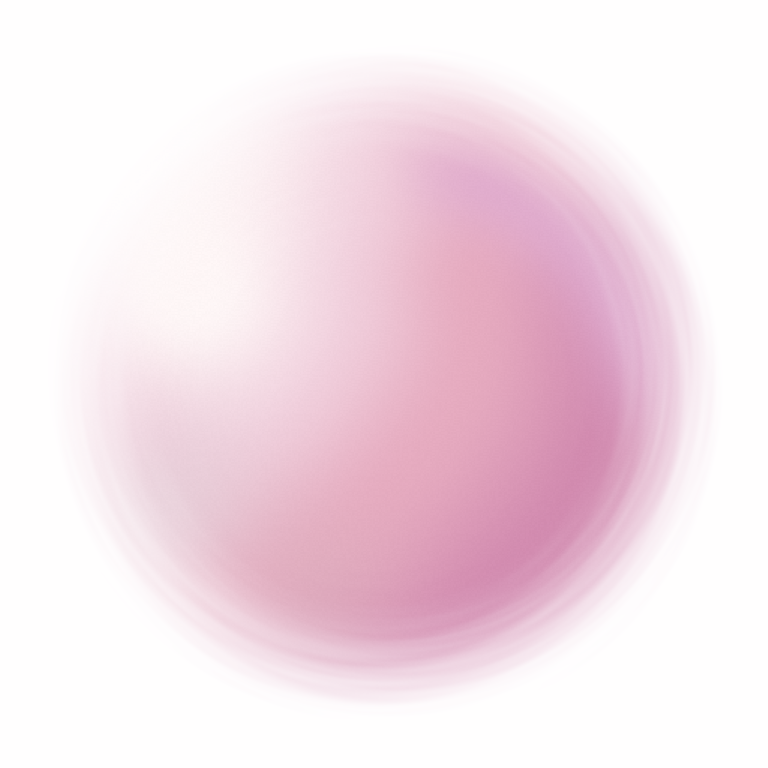
Reproduce this background procedurally as a three.js fragment shader.

```glsl
// A soft pink orb on white: a colour ramp grows with distance from a pale hollow,
// lilac and dusty glows tint its sides, and the rim fades out through a feathered
// mask. Gradient noise drawn along the circle gives faint brushed streaks.
varying vec2 vUv;

float hash(vec2 p) {
  return fract(sin(dot(p, vec2(127.1, 311.7))) * 43758.5);
}

vec2 gradient(vec2 cell) {
  float angle = 6.2832 * hash(cell);
  return vec2(cos(angle), sin(angle));
}

float gradientNoise(vec2 p) {
  vec2 i = floor(p);
  vec2 f = p - i;
  vec2 u = f * f * f * (f * (f * 6.0 - 15.0) + 10.0);
  vec2 e = vec2(0.0, 1.0);
  float low = mix(dot(gradient(i), f), dot(gradient(i + e.yx), f - e.yx), u.x);
  float high = mix(dot(gradient(i + e), f - e), dot(gradient(i + e.yy), f - e.yy), u.x);
  return mix(low, high, u.y);
}

float glow(vec2 p, vec2 center, float radius) {
  vec2 d = (p - center) / radius;
  return exp(-dot(d, d));
}

// Pale hollow to rose to deep mauve
vec3 roseRamp(float d) {
  vec3 color = mix(vec3(0.995, 0.965, 0.965), vec3(0.945, 0.82, 0.87), smoothstep(0.03, 0.22, d));
  color = mix(color, vec3(0.90, 0.67, 0.75), smoothstep(0.17, 0.38, d));
  return mix(color, vec3(0.82, 0.54, 0.685), smoothstep(0.36, 0.58, d));
}

void main() {
  vec2 fromCenter = vUv - vec2(0.5, 0.503);
  float radius = length(fromCenter);
  vec2 direction = fromCenter / max(radius, 0.001);

  // Streaks that run around the circle, stronger toward the rim
  float streak = gradientNoise(direction * 1.4 + radius * vec2(48.0, 39.0));
  streak += 0.5 * gradientNoise(direction * 2.6 - radius * vec2(83.0, 97.0));
  streak *= smoothstep(0.12, 0.38, radius);

  // Swirling body, lighter across the top
  float depth = length(vUv - vec2(0.247, 0.622));
  depth -= 0.12 * smoothstep(0.62, 0.86, vUv.y);
  depth += 0.012 * gradientNoise(vUv * 5.0) + 0.012 * streak;
  vec3 color = roseRamp(depth);

  // Lilac crescent on the upper right
  float band = (radius - 0.30 + 0.05 * (direction.y - 0.6)) / 0.06;
  float crescent = exp(-band * band) * smoothstep(0.55, 0.95, dot(direction, vec2(0.8, 0.6)));
  color = mix(color, vec3(0.875, 0.675, 0.815), 0.8 * crescent);

  // Dusty veil at the lower left
  color = mix(color, vec3(0.90, 0.82, 0.855), 0.75 * glow(vUv, vec2(0.22, 0.34), 0.12));
  color = mix(color, vec3(0.85, 0.69, 0.74), 0.4 * glow(vUv, vec2(0.41, 0.23), 0.11));

  // Fine grain, then the feathered rim
  color += 0.012 * (hash(floor(vUv * 512.0)) - 0.5);
  float mask = 1.0 - smoothstep(0.28, 0.45, radius + 0.016 * streak);
  gl_FragColor = vec4(mix(vec3(1.0, 0.997, 0.998), color, mask), 1.0);
}
```
